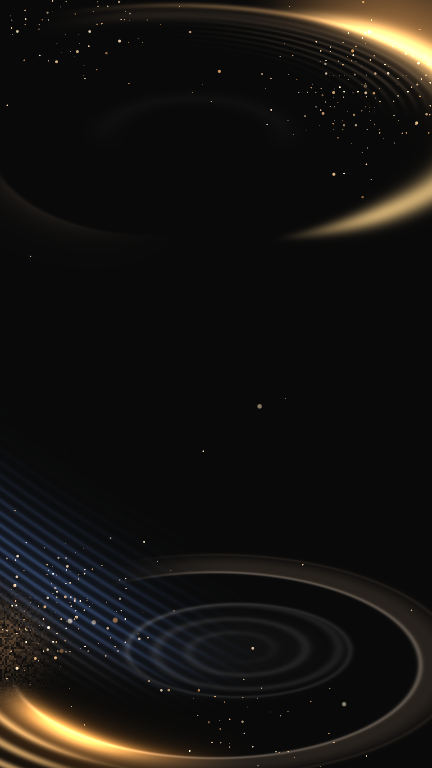
Reproduce this background procedurally as a Shadertoy shader.

```glsl
// Golden light arcs, dim spiral rings, blue rays and drifting sparks on black.

float hash(vec2 p) {
    vec3 q = fract(p.xyx * 0.1031);
    q += dot(q, q.yzx + 33.33);
    return fract((q.x + q.y) * q.z);
}

// Ellipse radius, equal to 1 on the rim
float ellipse(vec2 p, vec2 center, vec2 radii) {
    return length((p - center) / radii);
}

// Soft bell around zero
float bell(float x, float width) {
    return exp(-x * x / (width * width));
}

float fall(float a, float b, float x) {
    return 1.0 - smoothstep(a, b, x);
}

// Chance of a spark at a place
float sparkDensity(vec2 p) {
    float topRight = bell(length((p - vec2(0.86, 1.58)) * vec2(0.8, 1.3)), 0.15);
    float topLeft = 0.55 * bell(length((p - vec2(0.15, 1.71)) * vec2(0.6, 1.0)), 0.10);
    float left = bell(length((p - vec2(0.10, 0.36)) * vec2(0.75, 1.0)), 0.13);
    float low = 0.4 * bell(length((p - vec2(0.55, 0.11)) * vec2(0.5, 1.0)), 0.09);
    return topRight + topLeft + left + low;
}

// One round spark in each chosen grid cell
vec3 sparks(vec2 p, float cells, float size, float amount) {
    vec2 cell = floor(p * cells);
    vec2 jitter = vec2(hash(cell + cells), hash(cell + cells + 37.0));
    vec2 center = (cell + 0.25 + 0.5 * jitter) / cells;
    float pick = hash(cell + 91.0 + cells);
    float radius = size * mix(0.5, 1.0, jitter.y);
    float disc = fall(radius * 0.45, radius, distance(p, center));
    vec3 tint = mix(vec3(0.75, 0.50, 0.25), vec3(1.0, 0.93, 0.80), jitter.x);
    return tint * disc * step(pick, amount * sparkDensity(center)) * mix(0.35, 1.0, jitter.y);
}

// Upper arc with its hot right end and fine concentric lines
vec3 upperArc(vec2 p) {
    float e = ellipse(p, vec2(0.4, 1.49), vec2(0.68, 0.27));
    float upper = smoothstep(1.5, 1.62, p.y);
    float right = smoothstep(0.55, 0.95, p.x);
    float d = e - 1.03;
    float haze = d > 0.0 ? exp(-d * 2.2) : exp(d * 18.0);
    vec3 col = vec3(0.72, 0.49, 0.26) * haze * right * smoothstep(1.42, 1.6, p.y);
    col += vec3(0.75, 0.62, 0.40) * bell(d - 0.015, mix(0.02, 0.075, right)) * smoothstep(0.62, 0.9, p.x);
    col += vec3(0.36, 0.27, 0.17) * bell(d + 0.01, 0.022) * upper * smoothstep(0.08, 0.65, p.x);
    col += vec3(0.10, 0.08, 0.06) * bell(e - 0.94, 0.05) * upper * smoothstep(0.05, 0.4, p.x);
    float lines = pow(0.5 + 0.5 * sin(e * 150.0 + p.x * 14.0), 2.0);
    col += vec3(0.17, 0.14, 0.11) * lines * bell(e - 0.83, 0.12) * upper * smoothstep(0.35, 0.9, p.x);
    return col;
}

// Faint sweeps below the upper arc
vec3 faintSweeps(vec2 p) {
    float e = ellipse(p, vec2(0.35, 1.45), vec2(0.38, 0.22));
    float sweep = (e > 1.0 ? exp((1.0 - e) * 9.0) : bell(e - 1.0, 0.02));
    vec3 col = vec3(0.075, 0.062, 0.05) * sweep * fall(0.05, 0.43, p.x) * fall(1.33, 1.43, p.y);
    float swirl = ellipse(p, vec2(0.45, 1.46), vec2(0.21, 0.09));
    return col + 0.022 * bell(swirl - 1.0, 0.15) * smoothstep(1.42, 1.5, p.y);
}

// Wide lower ring, inner spiral and hot left end
vec3 lowerRing(vec2 p) {
    vec2 center = vec2(0.498, 0.238);
    float e = ellipse(p, center, vec2(0.475, 0.215));
    float visible = max(smoothstep(0.22, 0.55, p.x), fall(0.12, 0.22, p.y));
    float band = smoothstep(0.98, 1.01, e) * fall(1.06, 1.24, e);
    vec3 col = vec3(0.115, 0.095, 0.075) * band * visible;
    col += vec3(0.22, 0.20, 0.18) * bell(e - 1.0, 0.014) * visible;
    col += vec3(0.06, 0.05, 0.04) * bell(e - 1.19, 0.012) * visible;

    vec2 q = (p - vec2(0.553, 0.272)) / vec2(0.258, 0.108);
    float r = length(q);
    float coil = 0.5 + 0.5 * cos(r * 21.0 - atan(q.y, q.x));
    col += vec3(0.075, 0.073, 0.072) * pow(coil, 3.0) * fall(0.95, 1.12, r) * smoothstep(0.1, 0.6, r);
    col += 0.085 * bell(r - 1.0, 0.03) + 0.025 * fall(0.3, 1.1, r);

    float low = fall(0.10, 0.21, p.y) * fall(0.15, 0.6, p.x);
    float along = bell(p.x - 0.18, 0.16);
    float d = e - 1.0;
    float glow = d > 0.0 ? exp(-d * 6.0) : exp(d * 11.0);
    float streaks = pow(0.5 + 0.5 * sin(e * 42.0 + 2.0), 2.0);
    col += vec3(0.72, 0.42, 0.14) * glow * low;
    col += vec3(0.75, 0.58, 0.32) * bell(d - 0.02, 0.075) * along * low;
    col += vec3(0.62, 0.49, 0.31) * streaks * smoothstep(1.06, 1.2, e) * fall(0.02, 0.32, p.x) * low;
    return col;
}

// Blue haze cut by slanted, slightly curved rays
vec3 blueRays(vec2 p) {
    float slant = p.y + 0.72 * p.x - 0.18 * p.x * p.x;
    float lines = pow(0.5 + 0.5 * sin(slant * 270.0 / (1.0 + 0.25 * (slant - 0.4))), 2.0);
    float mask = bell(slant - 0.50, 0.15) * fall(0.12, 0.68, p.x) * smoothstep(0.12, 0.3, p.y);
    vec3 tint = mix(vec3(0.20, 0.18, 0.17), vec3(0.13, 0.19, 0.31), smoothstep(0.33, 0.48, slant));
    return tint * mask * (0.28 + 0.8 * lines);
}

void mainImage(out vec4 fragColor, in vec2 fragCoord) {
    vec2 p = fragCoord / iResolution.x;
    vec3 col = vec3(0.036);
    col += upperArc(p) + faintSweeps(p) + lowerRing(p) + blueRays(p);
    // Sparks from fine dust to soft discs
    col += sparks(p, 95.0, 0.0028, 0.22);
    col += sparks(p, 42.0, 0.005, 0.24);
    col += sparks(p, 16.0, 0.011, 0.20);
    // Brown dust at the left edge
    float dust = bell(length(p - vec2(0.0, 0.29)), 0.09);
    col += vec3(0.34, 0.24, 0.15) * dust * hash(floor(p * 240.0));
    fragColor = vec4(clamp(col, 0.0, 1.0), 1.0);
}
```
